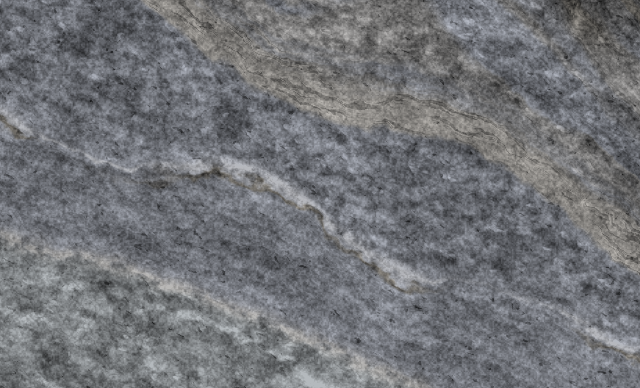
Reproduce this texture procedurally as a Shadertoy shader.

```glsl
// Slab of banded grey gneiss: three wavy seams fall to the right and split it
// into zones. Streaks follow a coordinate stretched between the seams;
// cellular noise adds pebbles and specks, layered noise adds cloud and grain.

#define BASE_TONE 0.443
#define CLOUD 0.17
#define MOTTLE 0.42
#define GRAIN 0.27
#define STREAK 0.24
#define WOBBLE 0.07
#define PEBBLE_SCALE 30.0
#define SPECK_SCALE 46.0
#define COOL vec3(0.975, 1.0, 1.06)
#define WARM vec3(1.03, 1.0, 0.95)
#define MOSS vec3(0.98, 1.01, 1.02)

float hash(vec2 p) {
    vec3 q = fract(vec3(p.xyx) * 0.1031);
    q += dot(q, q.yzx + 33.33);
    return fract((q.x + q.y) * q.z);
}

float noise(vec2 p) {
    vec2 i = floor(p), f = fract(p);
    f = f * f * (3.0 - 2.0 * f);
    float low = mix(hash(i), hash(i + vec2(1, 0)), f.x);
    float high = mix(hash(i + vec2(0, 1)), hash(i + vec2(1, 1)), f.x);
    return mix(low, high, f.y);
}

float fbm(vec2 p) {
    float sum = 0.0, amp = 0.533;
    for (int i = 0; i < 4; i++) {
        sum += amp * noise(p);
        p = mat2(1.6, 1.2, -1.2, 1.6) * p + 17.3;
        amp *= 0.5;
    }
    return sum;
}

// Same sum without rotation, so that stretched layers stay parallel.
float layers(vec2 p) {
    return 0.45 * noise(p) + 0.33 * noise(p * vec2(1.9, 2.3) + 9.1)
         + 0.22 * noise(p * vec2(4.1, 5.2) + 31.7);
}

// Nearest feature point: x = distance, y = random id of its cell.
vec2 cells(vec2 p) {
    vec2 home = floor(p), best = vec2(9.0, 0.0);
    for (int j = -1; j <= 1; j++)
    for (int i = -1; i <= 1; i++) {
        vec2 c = home + vec2(i, j);
        vec2 point = c + 0.15 + 0.7 * vec2(hash(c), hash(c + 57.0));
        float d = length(p - point);
        if (d < best.x) best = vec2(d, hash(c + 113.0));
    }
    return best;
}

// Soft line of the given half width.
float seam(float d, float width) { return exp(-d * d / (width * width)); }

// Heights of the three seams, from the top down.
float upperSeam(float x) { return 1.22 - 0.5 * x - 0.055 * sin(5.7 * (x - 0.43)); }
float middleSeam(float x) {
    return 0.69 - 0.36 * x + 0.085 * seam(x - 0.65, 0.25) + 0.02 * cos(8.5 * (x - 0.67));
}
float lowerSeam(float x) { return 0.385 - 0.2 * x - 0.14 * x * x; }

void mainImage(out vec4 fragColor, in vec2 fragCoord) {
    vec2 p = fragCoord / iResolution.y;
    // Axes along and across the slope
    vec2 q = vec2(dot(p, vec2(0.92, -0.39)), 1.45 * dot(p, vec2(0.39, 0.92)));
    float cloud = fbm(q * 6.0) - 0.5;
    float lump = fbm(q * 14.0 + 23.0) - 0.5;
    float mottle = fbm(q * 34.0 + 5.0) - 0.5;
    float x = p.x, y = p.y + WOBBLE * (0.6 * cloud + 0.6 * lump) + 0.02 * mottle;

    // Signed heights over the seams and the coordinate across the strata
    float up = upperSeam(x), mid = middleSeam(x), low = lowerSeam(x);
    float dUp = y - up, dMid = y - mid, dLow = y - low;
    float strata = dMid < 0.0 ? dLow / (mid - low) : 1.0 + dMid / (up - mid);
    float streak = layers(vec2(x * 3.0, strata * 13.0)) - 0.5;
    float thread = layers(vec2(x * 8.0 + 3.0, strata * 26.0)) - 0.5;

    // Zones
    float edge = dUp + 0.12 * streak;
    float band = smoothstep(-0.075, -0.05, dUp) * (1.0 - smoothstep(0.02, 0.13, edge));
    float above = smoothstep(0.02, 0.13, edge);
    float below = 1.0 - smoothstep(-0.03, 0.01, dLow);
    float between = smoothstep(0.0, 0.06, dMid) * (1.0 - smoothstep(-0.09, -0.05, dUp));
    float rough = max(max(above, below), between);

    // Tone of the ground
    float tone = BASE_TONE + 0.06 * band + 0.03 * below - 0.012 * between;
    tone += CLOUD * cloud + 0.20 * lump * rough + MOTTLE * mottle * mix(0.55, 1.0, rough);
    tone += STREAK * (0.6 * streak + 0.6 * thread) * (1.0 - 0.8 * max(between, below));

    // Fine dark lines and pale ribbons in the upper band
    float dark = band * smoothstep(0.04, 0.20, thread);
    float ribbon = band * smoothstep(0.0, 0.15, -streak);
    tone += 0.07 * ribbon - 0.16 * dark;

    // Pale veins with a brown lining, both swelling and breaking up
    float patchy = smoothstep(0.3, 0.65, noise(vec2(x * 7.0, strata * 3.0)));
    float frayed = smoothstep(-0.2, 0.1, lump + mottle);
    float veinMid = seam(dMid - 0.004, 0.007 + 0.012 * patchy) * mix(0.4, 1.0, frayed);
    float halo = seam(dMid + 0.02 * lump, 0.055) * patchy * frayed;
    float lining = seam(dMid + 0.019 + 0.05 * lump, 0.009) * patchy;
    float second = seam(dMid + 0.055 + 0.1 * lump, 0.007) * (1.0 - patchy);
    float veinLow = seam(dLow, 0.022) * mix(0.45, 1.0, frayed);
    float span = smoothstep(0.3, 0.45, x) * (1.0 - smoothstep(0.85, 1.0, x));
    float veinDeep = seam(dLow + 0.085 + 0.02 * sin(9.0 * x), 0.017) * span * mix(0.3, 1.0, frayed);
    float pale = max(max(veinMid, veinLow), veinDeep);
    tone += 0.15 * pale + 0.06 * halo + 0.07 * second - 0.15 * lining;

    // Ragged pebbles of mixed size, lying along the slope
    vec2 ragged = q + 0.05 * vec2(mottle, lump);
    vec2 stone = cells(ragged * PEBBLE_SCALE);
    float radius = 0.10 + 0.32 * fract(stone.y * 37.0);
    float inside = 1.0 - smoothstep(radius - 0.14, radius + 0.08, stone.x);
    float rim = seam(stone.x - radius - 0.10, 0.08);
    float present = step(0.80, stone.y) * mix(0.3, 1.0, rough) * (1.0 - 0.6 * band);
    tone += present * (0.085 * inside - 0.03 * rim);

    // Winding cracks, bruised patches and the dusky top corner
    float crack = seam(fbm(q * 12.0 + 40.0) - 0.5, 0.02) * smoothstep(-0.05, 0.1, cloud);
    float bruise = smoothstep(0.54, 0.70, fbm(q * 7.0 + 71.0)) * smoothstep(-0.12, 0.1, mottle);
    float corner = 1.0 - smoothstep(0.03, 0.28, length((p - vec2(1.6, 1.0)) * vec2(0.8, 1.6)));
    tone -= rough * (0.06 * crack + 0.09 * bruise) + 0.10 * corner;

    // Black specks and grain
    vec2 fleck = cells(ragged * SPECK_SCALE + 20.0);
    float size = 0.06 + 0.20 * fract(fleck.y * 53.0);
    float speck = step(0.91, fleck.y) * (1.0 - smoothstep(size - 0.08, size + 0.10, fleck.x));
    tone -= 0.15 * speck * (1.0 - 0.6 * pale);
    tone += GRAIN * (0.55 * noise(p * 140.0) + 0.45 * noise(p * 280.0 + 8.0) - 0.5);

    // Tint
    float rust = above * smoothstep(0.45, 0.65, noise(vec2(x * 3.0, strata * 6.0)));
    float warmth = max(max(0.8 * band, 0.6 * rust), max(lining, 0.6 * veinLow));
    vec3 tint = mix(COOL, MOSS, below * 0.8);
    tint = mix(tint, WARM, clamp(warmth + 0.3 * veinMid + 0.5 * corner, 0.0, 1.0));
    fragColor = vec4(clamp(tone, 0.10, 0.72) * tint, 1.0);
}
```
